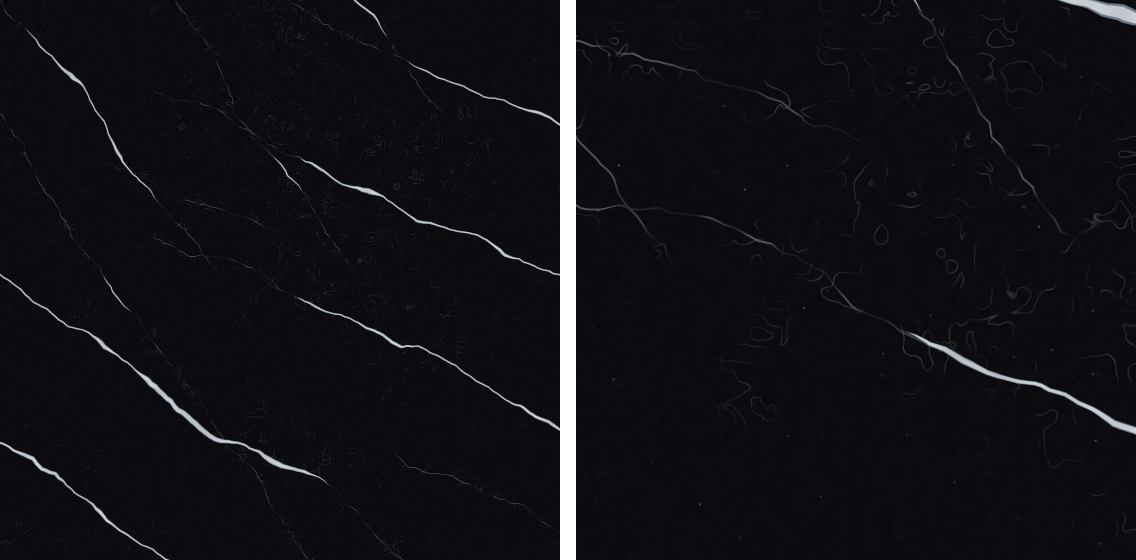
Left, the full canvas; right, a detail of the centre.
A WebGL 1 fragment shader for this texture:

```glsl
precision highp float;
// Polished black marble: a few sharp white veins run down to the right, swelling,
// tapering and trailing off into broken hairlines, over near-black stone with
// patchy grey wisps and tiny specks. Veins are wavering lines in rotated frames.

uniform vec2 u_resolution;

const vec3 STONE = vec3(0.047, 0.042, 0.058);
const vec3 WISP = vec3(0.27, 0.28, 0.29);
const vec3 HAIR = vec3(0.46, 0.48, 0.50);
const vec3 VEIN_EDGE = vec3(0.42, 0.48, 0.53);
const vec3 VEIN_CORE = vec3(0.82, 0.84, 0.87);
const float LOWER_ANGLE = -0.57;    // bold veins from the left edge
const float UPPER_ANGLE = -0.44;    // bold veins that start inside
const float STEEP_ANGLE = -0.96;    // crossing veins
const float SHALLOW_ANGLE = -0.44;  // lone hairlines
const float THIN = 0.0013;          // vein half width
const float SWELL = 0.0042;         // extra half width in the swellings
const float HAIR_WIDTH = 0.0006;
const float WISP_WIDTH = 0.0004;
const float GRAIN = 0.014;

float hash(vec2 p) {
  vec3 q = fract(vec3(p.xyx) * 0.1031);
  q += dot(q, q.yzx + 33.33);
  return fract((q.x + q.y) * q.z);
}

float noise(vec2 p) {
  vec2 i = floor(p);
  vec2 f = fract(p);
  f = f * f * (3.0 - 2.0 * f);
  return mix(mix(hash(i), hash(i + vec2(1.0, 0.0)), f.x),
             mix(hash(i + vec2(0.0, 1.0)), hash(i + 1.0), f.x), f.y);
}

float fbm(vec2 p) {
  return 0.55 * noise(p) + 0.3 * noise(p * 2.1 + 17.0) + 0.15 * noise(p * 4.3 + 41.0);
}

// Angular one-dimensional noise, centred on zero
float jag(float x, float seed) {
  float i = floor(x);
  return mix(hash(vec2(i, seed)), hash(vec2(i + 1.0, seed)), x - i) - 0.5;
}

// 1 inside the range, fading over the given length at each end
float span(float x, vec2 range, float fade) {
  return smoothstep(range.x, range.x + fade, x)
       * (1.0 - smoothstep(range.y - fade, range.y, x));
}

// Coverage of a line of half width w at distance d
float stroke(float d, float w, float px) {
  return clamp((w - d) / px + 0.5, 0.0, 1.0);
}

// Returns bold body, bright core, hairline and frayed surroundings
vec4 vein(vec2 p, float angle, float offset, vec2 bold, vec2 hair, float weight, float seed, float px) {
  vec2 along = vec2(cos(angle), sin(angle));
  float u = dot(p, along);
  float v = dot(p, vec2(-along.y, along.x)) - offset;
  v -= 0.036 * (noise(vec2(u * 5.0 + 20.0, seed)) - 0.5);
  v -= 0.017 * (noise(vec2(u * 15.0 + 50.0, seed)) - 0.5);
  v -= 0.007 * jag(u * 41.0 + 90.0, seed) + 0.0022 * jag(u * 105.0 + 150.0, seed);
  float body = span(u, bold, 0.05);
  float swelling = noise(vec2(u * 19.0 + 60.0, seed + 5.0));
  float width = body * weight * (THIN + SWELL * pow(swelling, 4.0));
  float d = abs(v);
  float shown = smoothstep(0.0, 0.3, body);
  float dHair = abs(v - 0.0035 * jag(u * 130.0 + 200.0, seed));
  float trail = span(u, hair, 0.06);
  float broken = 0.2 + 0.8 * smoothstep(0.2, 0.85, noise(vec2(u * 62.0 + 70.0, seed)));
  return vec4(stroke(d, width, px * 1.2) * shown,
              stroke(d, width * 0.7, px * 1.2) * shown,
              stroke(dHair, HAIR_WIDTH, px) * trail * broken,
              exp(-v * v / 0.0001) * trail * (1.0 - body));
}

// Warped field whose middle level draws the threads
float threadField(vec2 p) {
  return noise(p * 30.0 + 3.0 * vec2(noise(p * 45.0), noise(p * 45.0 + 31.0))
             + 1.2 * vec2(noise(p * 120.0 + 5.0), noise(p * 120.0 + 77.0)));
}

// Fine crumbled threads, gathered in patches and along frayed hairlines
float wisps(vec2 p, float fray, float px) {
  float e = 0.0006;
  float f = threadField(p);
  vec2 slope = vec2(threadField(p + vec2(e, 0.0)), threadField(p + vec2(0.0, e))) - f;
  float line = stroke(abs(f - 0.5) / max(length(slope) / e, 22.0), WISP_WIDTH, px);
  float patches = smoothstep(0.46, 0.70, fbm(p * 5.5 + 8.0));
  float pieces = smoothstep(0.40, 0.80, noise(p * 62.0 + 13.0));
  float crumbs = 0.35 + 0.65 * noise(p * 190.0 + 3.0);
  return line * pieces * crumbs * clamp(0.12 + 0.75 * patches + 0.9 * fray, 0.0, 1.0);
}

// Sparse pinpoint flecks, one per grid cell at most
float specks(vec2 p, float px) {
  vec2 cell = floor(p * 80.0);
  vec2 spot = 0.25 + 0.5 * vec2(hash(cell + 7.0), hash(cell + 19.0));
  float d = length(fract(p * 80.0) - spot) / 80.0;
  return stroke(d, 0.0007, px) * step(0.91, hash(cell + 53.0)) * hash(cell + 71.0);
}

void main() {
  float px = 1.0 / min(u_resolution.x, u_resolution.y);
  vec2 p = gl_FragCoord.xy * px;
  vec4 marks = vec4(0.0);

  // Bold veins: the lower lanes enter from the left, the upper ones start inside
  for (int k = 0; k < 5; k++) {
    float i = float(k);
    float upper = step(1.5, i);
    float start = mix(-0.6, 0.22 + 0.05 * cos(3.14159 * i), upper);
    vec2 bold = vec2(start, 0.43 + 0.8 * upper);
    vec2 hair = bold + vec2(-0.3, 0.28);
    float angle = mix(LOWER_ANGLE, UPPER_ANGLE, upper);
    marks = max(marks, vein(p, angle, 0.175 + 0.235 * i, bold, hair, 1.0, 3.0 + 11.0 * i, px));
  }
  // Steep veins: mostly hairline, every other one with a long bold stretch
  for (int k = 0; k < 4; k++) {
    float i = float(k);
    float odd = mod(i, 2.0);
    float end = -0.22 - 0.14 * odd;
    vec2 bold = vec2(end - 0.1 - 0.3 * odd, end);
    vec2 hair = bold + vec2(-0.45, 0.65 - 0.47 * min(i, 1.0));
    float offset = 0.44 + 0.12 * i + 0.035 * i * i;
    marks = max(marks, vein(p, STEEP_ANGLE, offset, bold, hair, 0.85, 64.0 + 7.0 * i, px));
  }
  // Shallow lone hairlines
  for (int k = 0; k < 2; k++) {
    float i = float(k);
    vec2 hair = vec2(-0.14, 0.24) + 0.67 * i;
    marks = max(marks, vein(p, SHALLOW_ANGLE, 0.725 - 0.245 * i, vec2(9.0), hair, 1.0, 97.0 + 5.0 * i, px));
  }

  // Stone, then wisps and flecks, then veins
  vec3 color = STONE + GRAIN * (noise(p * 260.0) - 0.5);
  color = mix(color, WISP, wisps(p, marks.w, px));
  color = mix(color, WISP, specks(p, px));
  color = mix(color, HAIR, 0.65 * marks.z);
  color = mix(color, VEIN_EDGE, marks.x);
  color = mix(color, VEIN_CORE * (0.88 + 0.12 * noise(p * 70.0)), marks.y);
  gl_FragColor = vec4(color, 1.0);
}
```
